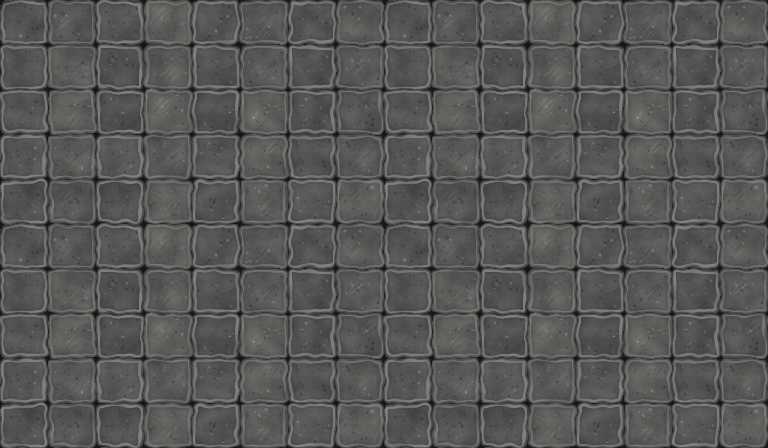
This texture is drawn by a Shadertoy shader. Its source:

```glsl
const vec2 GRID = vec2(16.0, 10.0);  // stones across and down
const vec2 SHEET = vec2(8.0, 5.0);   // stones before the variation repeats
const vec3 STONE_DARK = vec3(0.285, 0.286, 0.286);
const vec3 STONE_LIGHT = vec3(0.392, 0.391, 0.386);
const vec3 RIM = vec3(0.500, 0.500, 0.496);
const vec3 GAP = vec3(0.09);
const vec3 GAP_EDGE = vec3(0.30);

vec2 hash2(vec2 p) {
    vec3 q = fract(p.xyx * vec3(0.1031, 0.1030, 0.0973));
    q += dot(q, q.yzx + 33.33);
    return fract((q.xx + q.yz) * q.zy);
}

vec2 latticeGradient(vec2 cell, vec2 period) {
    float angle = 6.2832 * hash2(mod(cell, period) + 7.0).x;
    return vec2(cos(angle), sin(angle));
}

// Gradient noise that wraps after a whole number of lattice cells
float wrapNoise(vec2 p, vec2 period) {
    vec2 i = floor(p), f = fract(p);
    vec2 u = f * f * f * (f * (f * 6.0 - 15.0) + 10.0);
    vec2 e = vec2(1.0, 0.0);
    float a = dot(latticeGradient(i, period), f);
    float b = dot(latticeGradient(i + e.xy, period), f - e.xy);
    float c = dot(latticeGradient(i + e.yx, period), f - e.yx);
    float d = dot(latticeGradient(i + e.xx, period), f - e.xx);
    return mix(mix(a, b, u.x), mix(c, d, u.x), u.y);
}

float sheetNoise(vec2 p, float frequency, float offset) {
    return wrapNoise(p * frequency + offset, SHEET * frequency);
}

vec2 sheetWarp(vec2 p, float frequency, float offset) {
    return vec2(sheetNoise(p, frequency, offset), sheetNoise(p, frequency, offset + 17.0));
}

float roundedBox(vec2 p, float halfSize, float radius) {
    vec2 q = abs(p) - halfSize + radius;
    return length(max(q, 0.0)) + min(max(q.x, q.y), 0.0) - radius;
}

// Signed brightness of scattered soft pits and pale grains
float specks(vec2 local, vec2 id, float pixel) {
    float sum = 0.0;
    for (int i = 0; i < 12; i++) {
        vec2 seed = id + 13.0 * float(i + 1);
        vec2 centre = (hash2(seed) - 0.5) * 0.74;
        vec2 kind = hash2(seed + 41.5);
        float radius = mix(0.012, 0.036, kind.x * kind.x);
        float dotMask = 1.0 - smoothstep(0.3 * radius, radius + 0.6 * pixel, length(local - centre));
        float tone = kind.y < 0.68 ? -0.075 : 0.12;
        sum += dotMask * tone;
    }
    return sum;
}

vec3 stoneSurface(vec2 p, vec2 local, vec2 id, float pixel) {
    float offset = floor(hash2(id + 3.0).x * 40.0);
    float alternate = mod(id.x, 2.0);
    float mottle = 0.5 + 0.65 * sheetNoise(p, 2.0, offset)
                 + 0.40 * sheetNoise(p, 4.0, offset + 5.0)
                 + 0.26 * sheetNoise(p, 13.0, offset);
    mottle += 0.34 * (hash2(id + 5.0).y - 0.5) + 0.16 * (alternate - 0.5);
    vec3 color = mix(STONE_DARK, STONE_LIGHT, mottle);
    color += alternate * vec3(0.002, 0.001, -0.004);

    // Pale scuffed patch on alternate columns
    vec2 slant = vec2((p.x - p.y) * 14.0, (p.x + p.y) * 2.0);
    float scuff = wrapNoise(slant, vec2(28.0, 4.0));
    vec2 patchCentre = (hash2(id + 29.0) - 0.5) * 0.4;
    float patchMask = 1.0 - smoothstep(0.05, 0.34, length(local - patchCentre));
    color += alternate * patchMask * (0.025 + 0.07 * scuff);
    return color + specks(local, id, pixel);
}

void mainImage(out vec4 fragColor, in vec2 fragCoord) {
    vec2 p = fragCoord / iResolution.xy * GRID;
    float pixel = GRID.y / iResolution.y;

    // Wavy grid shared by neighbouring stones
    vec2 wavy = p + 0.065 * sheetWarp(p, 3.0, 0.0);
    vec2 id = mod(floor(wavy), SHEET);
    vec2 local = fract(wavy) - 0.5;

    // Each stone also has its own uneven outline
    vec2 character = hash2(id);
    float ownOffset = floor(character.y * 60.0);
    vec2 outline = local + 0.045 * sheetWarp(p, 4.0, ownOffset);
    float d = roundedBox(outline, 0.490, 0.125);

    vec3 color = stoneSurface(p, local, id, pixel);

    // Soft shade inside the worn, raised rim
    color *= 1.0 - 0.07 * smoothstep(-0.17, -0.08, d);
    float alternate = mod(id.x, 2.0);
    float rimWidth = 0.024 - 0.006 * alternate + 0.016 * sheetNoise(p, 3.0, ownOffset + 9.0);
    float rim = 1.0 - smoothstep(rimWidth - 0.5 * pixel, rimWidth + 0.5 * pixel, abs(d + 0.05));
    float wear = 0.86 - 0.20 * alternate + 0.55 * sheetNoise(p, 2.0, ownOffset + 23.0);
    color = mix(color, RIM, rim * clamp(wear, 0.25, 1.0));

    // Dark joint, deepest where four corners meet
    vec3 joint = mix(GAP_EDGE, GAP, smoothstep(-0.01, 0.035, d));
    color = mix(color, joint, smoothstep(-0.5 * pixel, 0.5 * pixel, d + 0.006));

    fragColor = vec4(clamp(color, 0.0, 1.0), 1.0);
}
```
